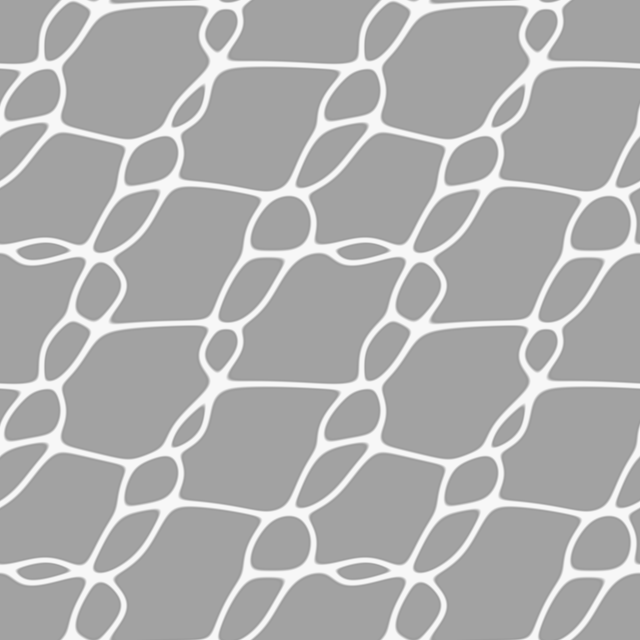
This pattern is drawn by a WebGL 1 fragment shader. Its source:

```glsl
precision highp float;
// Flat grey pebbles of mixed sizes, leaning up to the right, parted by pale rounded joints.
uniform vec2 u_resolution;

#define TILES 2.0        // whole repeats across the canvas
#define TILT 0.66        // lean of the pebbles, in radians
#define STRETCH 1.26     // long axis times, short axis divided by this
#define JITTER 0.034     // scatter of the pebble centres
#define JOINT 0.0088     // half width of the joints
#define ROUNDING 0.012   // softness of the pebble corners
#define SMALLEST 0.022   // pebbles below this radius are left out
#define WARP 0.012       // waviness of the outlines
#define SEED 3.0

const int SITES = 20;
const float TAU = 6.2831853;
const vec3 STONE_COLOUR = vec3(0.637);
const vec3 RIM_COLOUR = vec3(0.612);
const vec3 JOINT_COLOUR = vec3(0.967);

vec2 hash2(vec2 p) {
    p += SEED;
    return fract(sin(vec2(dot(p, vec2(12.71, 31.17)), dot(p, vec2(26.95, 18.33)))) * 4375.85);
}

// Twenty sites on a slanted lattice that wraps; even rows of column 0 hold the large pebbles.
vec2 siteCentre(float row, float column) {
    vec2 lattice = vec2(3.0 * row + 5.0 * column, row) / 10.0;
    return lattice + JITTER * (2.0 * hash2(vec2(row, column)) - 1.0);
}

float siteTilt(float row, float column) {
    return TILT + 0.4 * (hash2(vec2(row + 17.0, column)).x - 0.5);
}

float largeRadius(float row) {
    return mix(0.155, 0.195, hash2(vec2(row, 7.0)).y);
}

// Wrapped elliptic distance in x, its gradient in yz.
vec3 ellipticDistance(vec2 p, vec2 centre, float tilt) {
    vec2 v = fract(p - centre + 0.5) - 0.5;
    vec2 along = vec2(cos(tilt), sin(tilt)) / STRETCH;
    vec2 across = vec2(-sin(tilt), cos(tilt)) * STRETCH;
    vec2 q = vec2(dot(v, along), dot(v, across));
    float d = length(q) + 1e-5;
    return vec3(d, (along * q.x + across * q.y) / d);
}

// Small pebbles fill part of the room left between the large ones.
float fillerRadius(vec2 centre, float row, float column) {
    float room = 0.11;
    for (int i = 0; i < 5; i++) {
        float r = 2.0 * float(i);
        float d = ellipticDistance(centre, siteCentre(r, 0.0), siteTilt(r, 0.0)).x;
        room = min(room, d - largeRadius(r));
    }
    float share = mix(0.5, 1.0, hash2(vec2(row, column + 11.0)).x);
    return room < SMALLEST ? -1.0 : room * share;
}

// Distance to the rounded border of the pebble that owns p.
float borderDistance(vec2 p) {
    vec3 field[SITES];
    vec3 owner = vec3(9.0, 0.0, 0.0);
    float ownerRadius = 0.0;
    int ownerIndex = 0;
    for (int i = 0; i < SITES; i++) {
        float row = floor((float(i) + 0.5) / 2.0);
        float column = float(i) - 2.0 * row;
        vec2 centre = siteCentre(row, column);
        bool large = column < 0.5 && mod(row, 2.0) < 0.5;
        float radius = large ? largeRadius(row) : fillerRadius(centre, row, column);
        vec3 f = ellipticDistance(p, centre, siteTilt(row, column));
        f.x -= radius;
        field[i] = f;
        if (f.x < owner.x) {
            owner = f;
            ownerRadius = radius;
            ownerIndex = i;
        }
    }
    // Smooth minimum over all neighbours rounds the corners.
    float k = min(ROUNDING, 0.2 * ownerRadius + 0.001);
    float sum = 0.0;
    for (int i = 0; i < SITES; i++) {
        if (i != ownerIndex) {
            vec3 gap = field[i] - owner;
            sum += exp(-gap.x / max(length(gap.yz), 0.35) / k);
        }
    }
    return -k * log(max(sum, 1e-7));
}

void main() {
    vec2 p = TILES * gl_FragCoord.xy / u_resolution;
    p += WARP * sin(TAU * (p.yx * vec2(2.0, 1.0) + p * vec2(1.0, 2.0)) + vec2(0.6, 2.1));

    float pixel = TILES / min(u_resolution.x, u_resolution.y);
    float soft = max(0.0045, 0.75 * pixel);
    float border = borderDistance(p);

    float inside = smoothstep(JOINT - soft, JOINT + soft, border);
    float core = smoothstep(JOINT + soft, JOINT + soft + 0.006, border);
    vec3 stone = mix(RIM_COLOUR, STONE_COLOUR, core);
    gl_FragColor = vec4(mix(JOINT_COLOUR, stone, inside), 1.0);
}
```
